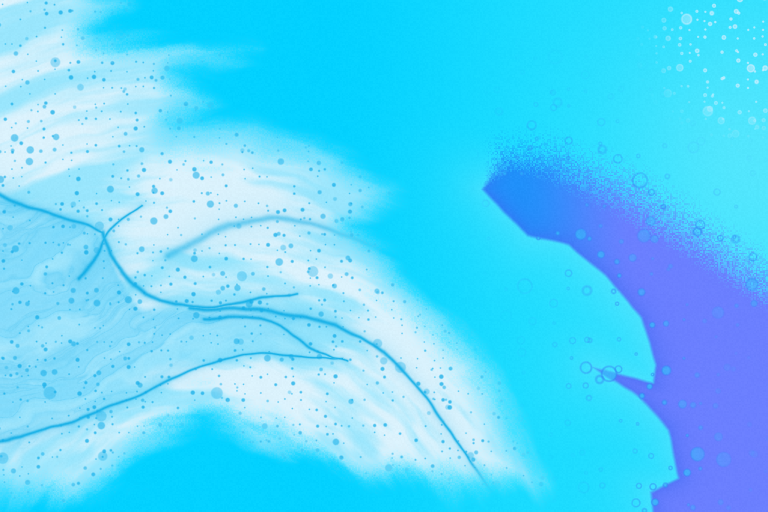
This texture is drawn by a Shadertoy shader. Its source:

```glsl
// Poured paint: a pale marbled fan and a violet tongue spread over cyan.
// Noise-warped polygons shape the pools, Bezier curves the veins, and
// hashed grids the droplets; curved noise combs the paint into strands.

float hash(vec2 p) {
  vec3 q = fract(p.xyx * .1031);
  q += dot(q, q.yzx + 33.33);
  return fract((q.x + q.y) * q.z);
}

float noise(vec2 p) {
  vec2 i = floor(p), f = fract(p);
  f = f * f * (3. - 2. * f);
  return mix(mix(hash(i), hash(i + vec2(1, 0)), f.x),
             mix(hash(i + vec2(0, 1)), hash(i + 1.), f.x), f.y);
}

float fbm(vec2 p) {
  float sum = 0., amp = .53;
  for (int i = 0; i < 4; i++, amp *= .5) {
    sum += amp * noise(p);
    p = mat2(1.6, 1.2, -1.2, 1.6) * p + 17.;
  }
  return sum;
}

float segment(vec2 p, vec2 a, vec2 b) {
  vec2 e = b - a;
  return length(p - a - e * clamp(dot(p - a, e) / dot(e, e), 0., 1.));
}

// Signed distance, negative inside
float polygon(vec2 p, vec2 v[20]) {
  float d = 9., side = 1.;
  for (int i = 0; i < 20; i++) {
    vec2 a = v[i], b = v[(i + 1) % 20];
    d = min(d, segment(p, a, b));
    if ((a.y > p.y) != (b.y > p.y) &&
        p.x < a.x + (b.x - a.x) * (p.y - a.y) / (b.y - a.y)) side = -side;
  }
  return d * side;
}

// Bezier stroke with a faint glow, thinning toward its end
float vein(vec2 p, float width, vec2 a, vec2 b, vec2 c, vec2 d) {
  float ink = 0.;
  vec2 last = a;
  for (int i = 1; i <= 12; i++) {
    float t = float(i) / 12., u = 1. - t;
    vec2 next = u*u*u*a + 3.*u*t*(u*b + t*c) + t*t*t*d;
    float r = segment(p, last, next) / (width * (1. - .5 * t));
    ink = max(ink, .75 * exp(-r * r) + .25 * exp(-r * .25));
    last = next;
  }
  return ink;
}

// x: filled droplet, y: its rim
vec2 droplets(vec2 p, float cells, float chance) {
  vec2 g = p * cells, id = floor(g);
  float r = mix(.07, .27, pow(hash(id + 7.), 3.)), blur = cells / iResolution.y;
  float d = length(fract(g) - .3 - .4 * vec2(hash(id + 31.), hash(id + 53.))) - r;
  return step(hash(id + 91.), chance) * vec2(1. - smoothstep(-blur, blur, d),
                                             1. - smoothstep(0., blur + .03, abs(d)));
}

void mainImage(out vec4 fragColor, in vec2 fragCoord) {
  vec2 p = fragCoord / iResolution.y;
  vec2 warp = vec2(fbm(p * 7.), fbm(p * 7. + 40.)) - .5;
  float grain = hash(floor(p * 340.)) - .5;

  // Strands sweep in arcs around a point below the canvas
  vec2 q = p - vec2(.4, -.2) + warp * .04;
  float strand = fbm(vec2(length(q) * 26., atan(q.x, q.y) * 3.));

  // Cyan ground, lighter beside the violet
  vec3 col = mix(vec3(.01, .82, 1), vec3(.1, .86, 1), smoothstep(.6, 1.1, p.x));
  float glow = length((p - vec2(1.48, .68)) * vec2(1, .8));
  col = mix(col, vec3(.42, .92, .99), .7 * exp(-10. * glow * glow));

  // Pale fan
  float fan = polygon(p + warp * .06, vec2[20](
    vec2(-.2,1.2), vec2(.15,1.05), vec2(.25,.98), vec2(.19,.935), vec2(.51,.915),
    vec2(.35,.865), vec2(.41,.81), vec2(.33,.75), vec2(.5,.745), vec2(.66,.71),
    vec2(.76,.63), vec2(.7,.57), vec2(.79,.46), vec2(.94,.32), vec2(1.07,.05),
    vec2(.95,.03), vec2(.7,.06), vec2(.4,.17), vec2(.17,.02), vec2(-.2,.07)));
  float pale = 1. - smoothstep(-.075, .03, fan + (strand - .5) * .09 + grain * .012);
  vec3 milk = mix(vec3(.6, .9, .99), vec3(.86, .95, .99), smoothstep(.28, .65, strand));

  // Bluer pool in the fan, with fine combed lines
  vec2 s = p + warp * .025;
  float top = .63 - .4 * min(s.x, .22) - .14 * smoothstep(.17, .28, s.x);
  float low = s.y - .13 - .2 * smoothstep(0., .5, s.x);
  float pool = smoothstep(-.005, .02, top - s.y) * smoothstep(-.04, .06, low)
             * (1. - smoothstep(.42, .68, s.x));
  float comb = fbm(vec2(s.x * 5., low * 36.) + warp * 3.);
  milk = mix(milk, mix(vec3(.42, .83, .98), vec3(.66, .91, .99), comb), pool * .9);
  milk = mix(milk, vec3(.25, .75, .94), pool * .3 * pow(1. - abs(2. * comb - 1.), 8.));
  col = mix(col, milk, pale);

  // Veins
  float ink = vein(s, .005, vec2(-.05,.66), vec2(.05,.58), vec2(.12,.57), vec2(.2,.54));
  ink = max(ink, vein(s, .005, vec2(.2,.54), vec2(.25,.36), vec2(.4,.4), vec2(.58,.43)));
  ink = max(ink, vein(s, .005, vec2(.37,.4), vec2(.74,.42), vec2(.82,.26), vec2(.98,.01)));
  ink = max(ink, vein(s, .004, vec2(-.05,.13), vec2(.35,.2), vec2(.35,.36), vec2(.67,.295)));
  ink = max(ink, .6 * vein(s, .008, vec2(.33,.5), vec2(.5,.62), vec2(.64,.58), vec2(.8,.48)));
  ink = max(ink, vein(s, .004, vec2(.15,.46), vec2(.22,.53), vec2(.18,.53), vec2(.28,.6)));
  ink = max(ink, vein(s, .004, vec2(.4,.38), vec2(.6,.4), vec2(.55,.33), vec2(.68,.29)));
  col = mix(col, vec3(.06, .68, .9), ink * pale * .9);

  // Violet tongue: crisp on the left, dissolving along its upper side
  float tongue = polygon(p + warp * .018, vec2[20](
    vec2(.94,.63), vec2(1.03,.54), vec2(1.11,.52), vec2(1.18,.46), vec2(1.25,.38),
    vec2(1.285,.29), vec2(1.28,.255), vec2(1.16,.285), vec2(1.25,.225), vec2(1.3,.16),
    vec2(1.325,.07), vec2(1.27,.04), vec2(1.3,-.2), vec2(1.8,-.2), vec2(1.8,.37),
    vec2(1.5,.46), vec2(1.35,.56), vec2(1.2,.65), vec2(1.08,.7), vec2(.98,.7)));
  float upper = smoothstep(1.19, 1.34, p.y + .6 * p.x), soft = mix(.006, .075, upper);
  col = mix(col, vec3(.4, .9, .99), .5 * exp(-max(tongue, 0.) * 16.) * (1. - upper));
  float violet = 1. - smoothstep(-soft, soft * .6, tongue + grain * .05 * upper);
  vec3 dye = mix(vec3(.12, .57, .98), vec3(.42, .5, 1), smoothstep(1., 1.25, p.x));
  dye = mix(dye, vec3(.25, .42, .95), .6 * exp(-abs(tongue) * 50.) * (1. - upper));
  col = mix(col, dye, violet);

  // Droplets, from fine specks to wide bubbles
  float corner = 1. - smoothstep(.08, .24, length(p - vec2(1.46, .93)));
  float rim = exp(-abs(tongue) * 14.) * smoothstep(.9, 1.05, p.x);
  for (float i = 0.; i < 3.; i++) {
    float cells = 62. / exp2(i * .75);
    vec2 drop = droplets(p + i * 3.7, cells, .3 - .07 * i);
    col = mix(col, vec3(.08, .68, .91), drop.x * pale * (.75 - .2 * i));
    col = mix(col, vec3(.85, .94, 1), dot(drop, vec2(.5, .4)) * corner);
    drop = droplets(p + i * 5.3 + 11., cells * .5, .3);
    col = mix(col, vec3(.2, .78, .98), drop.x * rim * violet * .8);
    col = mix(col, vec3(.2, .5, .96), drop.y * rim * .5);
  }
  fragColor = vec4(col + grain * .015, 1);
}
```
